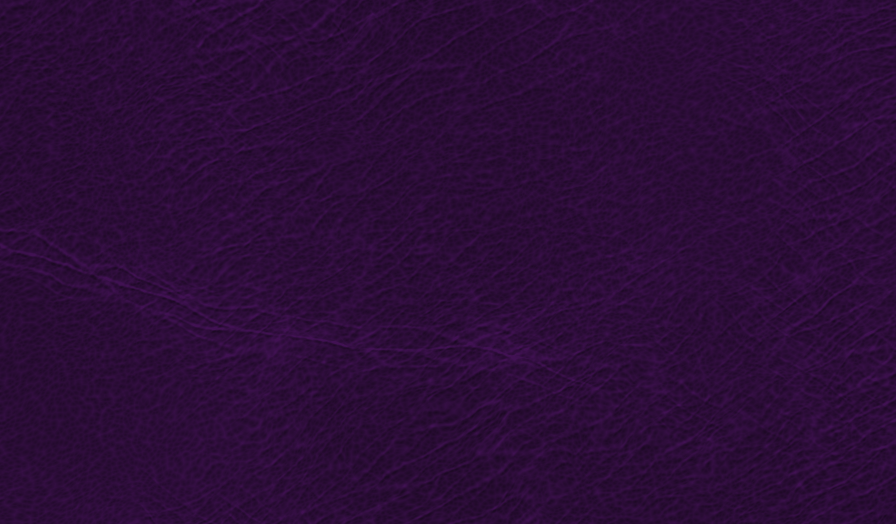
Write a WebGL 1 fragment shader that draws this texture.

```glsl
precision highp float;
uniform vec2 u_resolution;

const vec3 SHADOW_PURPLE = vec3(0.136, 0.040, 0.174);
const vec3 LIGHT_PURPLE = vec3(0.220, 0.060, 0.283);
const float BASE_TONE = 0.29;
const float MOTTLE_STRENGTH = 0.10;
const float GRAIN_DENSITY = 128.0;
const float GRAIN_STRETCH = 1.4;
const float GRAIN_ANGLE = 0.4;
const float GRAIN_STRENGTH = 0.80;
const float WRINKLE_STRENGTH = 0.54;
const float WRINKLE_WIDTH = 0.0040;
const float CREASE_STRENGTH = 0.80;
const float CREASE_WIDTH = 0.055;
const float SHADE_OFFSET = 0.0055;
const float SHADE_DEPTH = 0.5;

vec2 hash2(vec2 cell) {
  vec3 q = fract(cell.xyx * vec3(0.1031, 0.1030, 0.0973));
  q += dot(q, q.yzx + 33.33);
  return fract((q.xx + q.yz) * q.zy);
}

vec2 rotate(vec2 p, float angle) {
  float c = cos(angle), s = sin(angle);
  return vec2(c * p.x + s * p.y, c * p.y - s * p.x);
}

// Distances to the nearest and second nearest cell centre
vec2 cellular(vec2 p) {
  vec2 cell = floor(p), local = fract(p);
  vec2 nearest = vec2(8.0);
  for (int j = -1; j <= 1; j++) {
    for (int i = -1; i <= 1; i++) {
      vec2 offset = vec2(float(i), float(j));
      float d = length(offset + hash2(cell + offset) - local);
      nearest.y = min(nearest.y, max(nearest.x, d));
      nearest.x = min(nearest.x, d);
    }
  }
  return nearest;
}

// Smooth irregular variation, roughly -1 to 1
float drift(vec2 p) {
  float sum = 0.0, amplitude = 0.55;
  for (int i = 0; i < 4; i++) {
    p = rotate(p, 1.1) * 1.8 + 1.7;
    sum += amplitude * sin(p.x + 1.4 * sin(p.y * 1.2));
    amplitude *= 0.6;
  }
  return sum;
}

// Bends straight cell borders into wavering skin lines
vec2 waver(vec2 p) {
  vec2 bend = vec2(drift(p * 3.0), drift(p.yx * 3.0 + 5.0));
  vec2 jitter = vec2(drift(p * 17.0 + 2.0), drift(p.yx * 17.0 + 9.0));
  return p + 0.016 * bend + 0.0035 * jitter;
}

// Thin borders of cells stretched along one direction
float borders(vec2 p, float angle, float density, float stretch) {
  vec2 q = rotate(p, angle) * density / vec2(stretch, 1.0);
  vec2 d = cellular(q + 20.0);
  return 1.0 - smoothstep(0.0, 2.0 * WRINKLE_WIDTH * density, d.y - d.x);
}

// Borders lit on one side and shaded on the other
float wrinkles(vec2 p, float angle, float density, float stretch) {
  float lit = borders(p, angle, density, stretch);
  float shaded = borders(p + vec2(0.0, SHADE_OFFSET), angle, density, stretch);
  return lit - SHADE_DEPTH * shaded;
}

float patches(vec2 p, float low, float high) {
  return smoothstep(low, high, drift(p));
}

// Band of folds around a centre line at y = 0
float foldBand(vec2 p, float density) {
  float band = exp(-p.y * p.y / (CREASE_WIDTH * CREASE_WIDTH));
  return band * (wrinkles(p, 0.0, density, 5.0) + 0.12);
}

void main() {
  vec2 p = gl_FragCoord.xy / u_resolution.y;
  vec2 skin = waver(p);
  float tone = BASE_TONE + MOTTLE_STRENGTH * drift(p * 1.6 + 3.0);

  // Fine grain drawn out along the skin
  vec2 grainCell = rotate(skin, GRAIN_ANGLE) * GRAIN_DENSITY / vec2(GRAIN_STRETCH, 1.0);
  tone += GRAIN_STRENGTH * (cellular(grainCell + 300.0).x - 0.42);

  // Rising wrinkles, with finer crossing ones
  float rising = wrinkles(skin, 0.46, 21.0, 5.0) * patches(p * 2.2, -0.8, 0.6);
  float steep = wrinkles(skin + 3.0, 0.72, 33.0, 4.5) * patches(p * 2.0 + 4.0, -0.7, 0.6);
  float falling = wrinkles(skin + 7.0, -0.6, 30.0, 4.5) * patches(p * 2.2 + 8.0, -0.3, 0.8);
  float netting = wrinkles(skin + 11.0, 0.25, 46.0, 3.0) * patches(p * 3.0 + 6.0, -1.0, 0.6);
  tone += WRINKLE_STRENGTH * (rising + 0.75 * steep + 0.6 * falling + 0.6 * netting);

  // Main crease falling from the left
  float creaseLine = 0.50 - 0.225 * p.x + 0.03 * cos(6.5 * p.x);
  float creaseFade = 1.0 - smoothstep(0.95, 1.3, p.x);
  vec2 creaseAxis = vec2(skin.x, skin.y - creaseLine);
  tone += CREASE_STRENGTH * creaseFade * foldBand(creaseAxis, 30.0);

  // Branch climbing to the right
  float branchLine = 0.32 + 0.50 * (p.x - 0.89);
  float branchFade = smoothstep(0.80, 1.0, p.x) * (1.0 - smoothstep(1.2, 1.65, p.x));
  vec2 branchAxis = vec2(skin.x + 4.0, skin.y - branchLine);
  tone += 0.6 * CREASE_STRENGTH * branchFade * foldBand(branchAxis, 27.0);

  tone = clamp(tone, -0.3, 1.4);
  gl_FragColor = vec4(mix(SHADOW_PURPLE, LIGHT_PURPLE, tone), 1.0);
}
```
